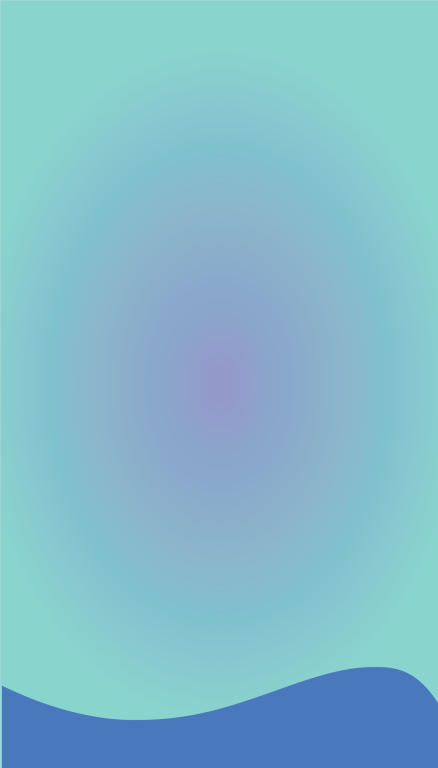
Reproduce this background procedurally as a Shadertoy shader.

```glsl
// Soft elliptical glow from lilac to aqua above a blue wave.

// Height of the wave crest: left dip, long rise, rounded right shoulder
float waveHeight(float x) {
    if (x < 0.302) return 0.0625 + 0.046 * pow((0.302 - x) / 0.302, 1.85);
    if (x < 0.852) return mix(0.0625, 0.1315, smoothstep(0.0, 1.0, pow((x - 0.302) / 0.55, 1.2)));
    return 0.1315 - 0.047 * pow((x - 0.852) / 0.148, 2.8);
}

// Colour of the glow by distance from its centre
vec3 glowColor(float r) {
    vec3 col = mix(vec3(0.580, 0.600, 0.790), vec3(0.537, 0.660, 0.793), smoothstep(0.0, 0.29, r));
    col = mix(col, vec3(0.550, 0.713, 0.800), clamp((r - 0.28) / 0.24, 0.0, 1.0));
    col = mix(col, vec3(0.502, 0.757, 0.808), clamp((r - 0.52) / 0.18, 0.0, 1.0));
    col = mix(col, vec3(0.532, 0.785, 0.812), clamp((r - 0.70) / 0.12, 0.0, 1.0));
    return mix(col, vec3(0.541, 0.831, 0.808), clamp((r - 0.82) / 0.18, 0.0, 1.0));
}

void mainImage(out vec4 fragColor, in vec2 fragCoord) {
    vec2 uv = fragCoord / iResolution.xy;
    vec2 px = 1.0 / iResolution.xy;

    // Elliptical glow
    vec3 col = glowColor(length((uv - vec2(0.502, 0.5)) * vec2(1.796, 2.259)));

    // Thin pale rim on the left and top
    float rim = max(1.0 - smoothstep(0.0, px.x, uv.x - 0.0023 + 0.5 * px.x),
                    smoothstep(0.0, px.y, uv.y - 0.9987 + 0.5 * px.y));
    col = mix(col, vec3(0.64, 0.84, 0.85), 0.7 * rim);

    // Wave, starting just inside the left edge
    float wave = smoothstep(-0.7 * px.y, 0.7 * px.y, waveHeight(uv.x) - uv.y);
    wave *= smoothstep(-0.5 * px.x, 0.5 * px.x, uv.x - 0.0045);
    col = mix(col, vec3(0.290, 0.471, 0.737), wave);

    fragColor = vec4(col, 1.0);
}
```
